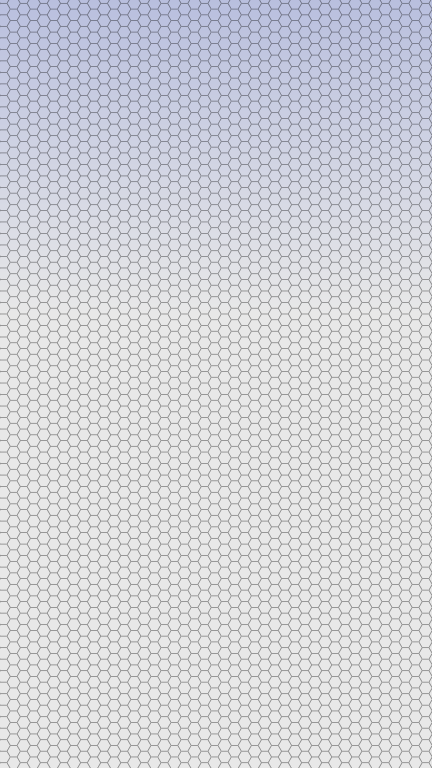
This pattern is drawn by a Shadertoy shader. Its source:

```glsl
#define REPEATS vec2(21.5, 66.75)     // column pairs across, hexagons down
#define PHASE vec2(0.18, 0.79)        // first cell centre, in repeats
#define LINE_WIDTH 0.066              // in hexagon heights
#define LINE_SHADE 0.54               // line brightness relative to the fill
#define FADE_END 0.41                 // depth at which the tint is gone
#define TOP_COLOR vec3(0.725, 0.75, 0.872)
#define BASE_COLOR vec3(0.91)

const vec2 CELL = vec2(1.7320508, 1.0);

// Distance inward from the border of a flat-topped hexagon of height 1
float hexEdgeDistance(vec2 p) {
    p = abs(p);
    return 0.5 - max(p.y, dot(p, vec2(0.8660254, 0.5)));
}

// Distance to the nearest line of the honeycomb
float honeycomb(vec2 p) {
    vec2 a = mod(p + 0.5 * CELL, CELL) - 0.5 * CELL;
    vec2 b = mod(p, CELL) - 0.5 * CELL;
    return hexEdgeDistance(dot(a, a) < dot(b, b) ? a : b);
}

// Share of a pixel covered by a line at the given distance
float lineCoverage(float dist, float pixel) {
    float halfLine = 0.5 * LINE_WIDTH;
    float halfPixel = 0.5 * pixel;
    float overlap = min(dist + halfPixel, halfLine) - max(dist - halfPixel, -halfLine);
    return clamp(overlap / pixel, 0.0, 1.0);
}

void mainImage(out vec4 fragColor, in vec2 fragCoord) {
    vec2 uv = fragCoord / iResolution.xy;
    uv.y = 1.0 - uv.y;

    // Tint fading down from the top
    vec3 fill = mix(TOP_COLOR, BASE_COLOR, clamp(uv.y / FADE_END, 0.0, 1.0));

    // Hexagon outlines
    vec2 p = (uv * REPEATS - PHASE) * CELL;
    float pixel = REPEATS.y / iResolution.y;
    float line = lineCoverage(honeycomb(p), pixel);

    fragColor = vec4(fill * mix(1.0, LINE_SHADE, line), 1.0);
}
```
